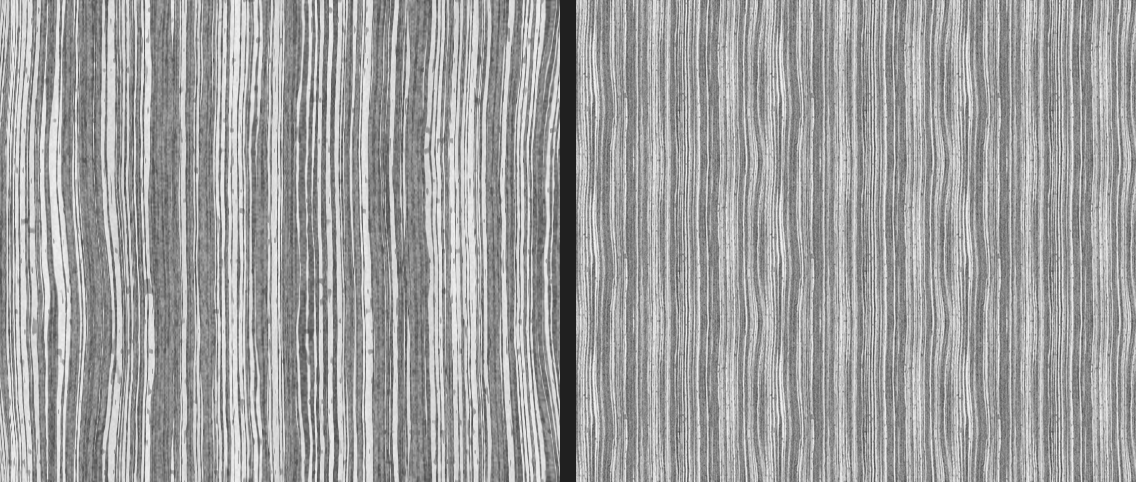
Left, the tile; right, the same tile 3 across and 3 down.
This texture is drawn by a WebGL 1 fragment shader. Its source:

```glsl
precision highp float;
// Grey zebrano wood: upright, gently bending dark veins on pale fibrous bands.

uniform vec2 u_resolution;

const float PALE_TONE = 0.875;
const float BAND_TONE = 0.56;
const float LINE_TONE = 0.43;
const float BAND_COUNT = 44.0;
const float LINE_COUNT = 112.0;
const vec2 BAND_HALF_WIDTH = vec2(0.02, 0.46);  // least and most, in cells
const vec2 LINE_HALF_WIDTH = vec2(0.09, 0.27);
const float EDGE_SOFTNESS = 0.0011;             // in canvas widths
const float OUTLINE_WIDTH = 0.0010;
const float BEND = 0.022;
const float SPACING_SHIFT = 0.014;
const float WOBBLE = 0.0032;
const float GRAIN = 0.17;
const float PORE_DEPTH = 0.26;

float hash(vec2 p) {
  vec3 q = fract(p.xyx * 0.1031);
  q += dot(q, q.yzx + 33.33);
  return fract((q.x + q.y) * q.z);
}

// Value noise that wraps after a whole number of lattice cells.
float wrapNoise(vec2 p, vec2 period) {
  vec2 cell = floor(p);
  vec2 f = fract(p);
  f = f * f * (3.0 - 2.0 * f);
  vec2 a = mod(cell, period);
  vec2 b = mod(cell + 1.0, period);
  return mix(mix(hash(a), hash(vec2(b.x, a.y)), f.x),
             mix(hash(vec2(a.x, b.y)), hash(b), f.x), f.y);
}

float tiledNoise(vec2 uv, vec2 repeats) {
  return wrapNoise(uv * repeats, repeats);
}

// Jittered upright veins: x is the fill, y the outline.
vec2 veins(vec2 uv, float count, vec2 halfWidth, float seed) {
  float x = uv.x * count;
  float cell = floor(x);
  float soft = max(EDGE_SOFTNESS, 0.55 / u_resolution.x) * count;
  float rim = OUTLINE_WIDTH * count;
  vec2 ink = vec2(0.0);
  for (int i = -1; i <= 1; i++) {
    float here = cell + float(i);
    float id = mod(here, count);
    float size = hash(vec2(id, seed));
    float centre = here + 0.5 + 0.7 * (hash(vec2(id, seed + 7.0)) - 0.5);
    float zone = tiledNoise(vec2(id / count, uv.y), vec2(11.0, 2.0));
    float swell = wrapNoise(vec2(id, uv.y * 7.0), vec2(count, 7.0));
    float rough = wrapNoise(vec2(id, uv.y * 60.0), vec2(count, 60.0));
    float h = mix(halfWidth.x, halfWidth.y, size * size);
    h *= mix(0.45, 1.55, zone) * mix(0.6, 1.4, swell);
    h += (rough - 0.5) * 0.0009 * count;
    float d = abs(x - centre) - h;
    ink.x = max(ink.x, 1.0 - smoothstep(-soft, soft, d));
    ink.y = max(ink.y, 1.0 - smoothstep(rim - soft, rim + soft, abs(d)));
  }
  return ink;
}

// Slow bends, uneven spacing and a small hand-drawn wobble.
vec2 warpGrain(vec2 uv) {
  float bend = tiledNoise(uv, vec2(6.0, 3.0)) - 0.5;
  float spacing = tiledNoise(vec2(uv.x, 0.0), vec2(23.0, 1.0)) - 0.5;
  float wobble = tiledNoise(uv, vec2(37.0, 13.0)) - 0.5;
  float shift = BEND * bend + SPACING_SHIFT * spacing + WOBBLE * wobble;
  return vec2(uv.x + shift, uv.y);
}

void main() {
  vec2 uv = gl_FragCoord.xy / u_resolution;
  vec2 wood = warpGrain(uv);

  // Pale bands of slightly different brightness
  float tone = PALE_TONE + 0.09 * (tiledNoise(wood, vec2(70.0, 2.0)) - 0.5);

  // Broad grey bands with darker rims, then thin dark lines
  vec2 band = veins(wood, BAND_COUNT, BAND_HALF_WIDTH, 3.0);
  vec2 line = veins(wood, LINE_COUNT, LINE_HALF_WIDTH, 19.0);
  float lineTone = LINE_TONE + 0.12 * (tiledNoise(wood, vec2(90.0, 9.0)) - 0.4);
  tone = mix(tone, BAND_TONE, band.x);
  tone = mix(tone, lineTone, max(line.x, 0.65 * band.y));

  // Fibres, stronger in the dark wood, and short pores
  float fibre = tiledNoise(wood, vec2(256.0, 70.0)) - 0.5;
  float speck = tiledNoise(wood, vec2(400.0, 200.0)) - 0.5;
  float dark = max(band.x, line.x);
  tone += GRAIN * (0.45 * fibre + 0.55 * speck) * mix(0.55, 1.5, dark);
  float pore = smoothstep(0.78, 0.95, tiledNoise(wood, vec2(230.0, 48.0)));
  tone -= PORE_DEPTH * pore * mix(1.0, 0.35, dark);

  gl_FragColor = vec4(vec3(clamp(tone, 0.33, 0.93)), 1.0);
}
```
